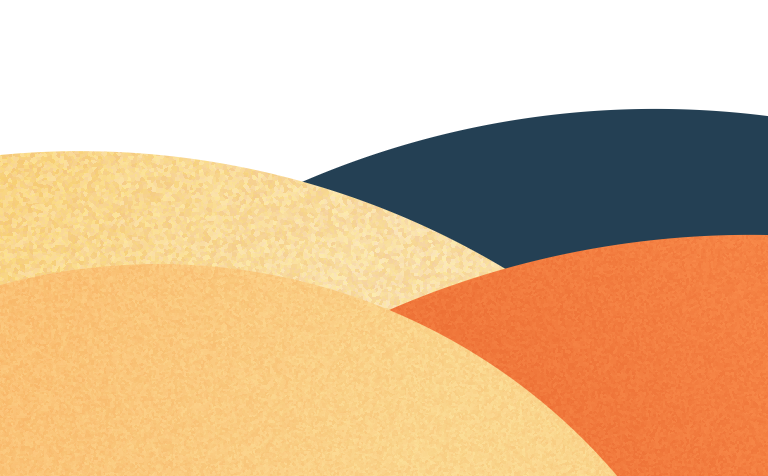
Reproduce this background procedurally as a WebGL 1 fragment shader.

```glsl
precision highp float;

uniform vec2 u_resolution;

const vec3 SKY = vec3(1.0);
const vec3 NAVY = vec3(0.14, 0.25, 0.33);
const vec3 SAND_WARM = vec3(0.975, 0.835, 0.53);
const vec3 SAND_PALE = vec3(0.975, 0.87, 0.645);
const vec3 AMBER = vec3(0.98, 0.755, 0.455);
const vec3 HONEY = vec3(0.98, 0.835, 0.55);
const vec3 RUST = vec3(0.94, 0.465, 0.23);
const vec3 ORANGE = vec3(0.96, 0.51, 0.265);

vec3 hash3(vec2 cell) {
    vec3 q = fract(cell.xyx * vec3(0.1031, 0.1030, 0.0973));
    q += dot(q, q.yxz + 33.33);
    return fract((q.xxy + q.yzz) * q.zyx);
}

// Random shade of the nearest cell point, in -0.5..0.5
float cellGrain(vec2 p, float size) {
    vec2 g = p / size;
    vec2 base = floor(g);
    float nearest = 8.0;
    float shade = 0.0;
    for (int y = -1; y <= 1; y++) {
        for (int x = -1; x <= 1; x++) {
            vec2 cell = base + vec2(float(x), float(y));
            vec3 rnd = hash3(cell + 17.0);
            vec2 d = cell + rnd.xy - g;
            float dist = dot(d, d);
            if (dist < nearest) {
                nearest = dist;
                shade = rnd.z - 0.5;
            }
        }
    }
    return shade;
}

// Linear blend of two colours between two points
vec3 gradient(vec2 p, vec2 a, vec2 b, vec3 from, vec3 to) {
    vec2 axis = b - a;
    return mix(from, to, clamp(dot(p - a, axis) / dot(axis, axis), 0.0, 1.0));
}

// Coverage of a round hill with a one-pixel soft edge
float hill(vec2 p, vec2 center, float radius, float pixel) {
    return clamp(0.5 - (length(p - center) - radius) / pixel, 0.0, 1.0);
}

void main() {
    // Units of the canvas width
    float pixel = 1.0 / u_resolution.x;
    vec2 p = gl_FragCoord.xy * pixel;

    // Grain at two scales
    float coarse = cellGrain(p, 0.0052);
    float fine = cellGrain(p + 3.7, 0.0031);

    // Hill colours
    vec3 sand = gradient(p, vec2(0.05, 0.41), vec2(0.45, 0.22), SAND_WARM, SAND_PALE);
    sand += coarse * vec3(0.025, 0.085, 0.13) + fine * vec3(0.01, 0.03, -0.07);

    vec3 honey = gradient(p, vec2(0.08, 0.25), vec2(0.55, 0.04), AMBER, HONEY);
    honey += fine * vec3(0.015, 0.055, 0.075) + coarse * vec3(0.0, 0.025, 0.02);

    vec3 orange = gradient(p, vec2(0.65, 0.1), vec2(0.93, 0.29), RUST, ORANGE);
    orange += fine * vec3(0.025, 0.055, 0.045);

    // Layers from back to front
    vec3 color = SKY;
    color = mix(color, NAVY, hill(p, vec2(0.853, -0.681), 1.159, pixel));
    color = mix(color, sand, hill(p, vec2(0.104, -0.655), 1.078, pixel));
    color = mix(color, orange, hill(p, vec2(0.977, -0.866), 1.180, pixel));
    color = mix(color, honey, hill(p, vec2(0.206, -0.509), 0.785, pixel));

    gl_FragColor = vec4(color, 1.0);
}
```
